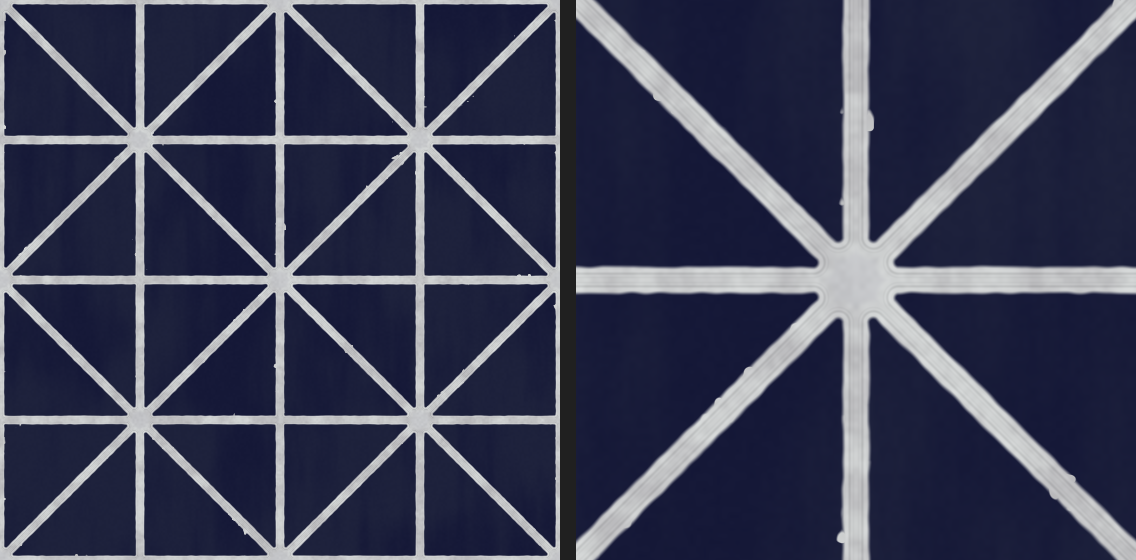
Left: the whole. Right: its middle third, enlarged.
Give the GLSL for this pattern, as a three.js fragment shader.

```glsl
varying vec2 vUv;

const float CELLS = 4.0;
// Lengths below are fractions of one square cell.
const float HALF_LINE = 0.031;
const float CORNER = 0.011;
const float SOFT = 0.006;

const vec3 NAVY_DEEP = vec3(0.083, 0.095, 0.217);
const vec3 NAVY_WORN = vec3(0.116, 0.132, 0.235);
const vec3 GROUT_DARK = vec3(0.73, 0.73, 0.74);
const vec3 GROUT_LIGHT = vec3(0.82, 0.83, 0.83);
const vec3 GROUT_HUB = vec3(0.76, 0.765, 0.78);

float hash(vec2 p) {
  vec3 q = fract(vec3(p.xyx) * 0.1031);
  q += dot(q, q.yzx + 33.33);
  return fract((q.x + q.y) * q.z);
}

// Value noise that wraps after one canvas; freq must be whole.
float noise(vec2 uv, vec2 freq, float seed) {
  vec2 p = uv * freq;
  vec2 i = floor(p);
  vec2 f = fract(p);
  f = f * f * (3.0 - 2.0 * f);
  vec2 a = mod(i, freq) + seed;
  vec2 b = mod(i + 1.0, freq) + seed;
  return mix(mix(hash(a), hash(vec2(b.x, a.y)), f.x),
             mix(hash(vec2(a.x, b.y)), hash(b), f.x), f.y);
}

float fbm(vec2 uv, vec2 freq, float seed) {
  float sum = 0.0;
  float weight = 0.5;
  for (int k = 0; k < 4; k++) {
    sum += weight * noise(uv, freq, seed + float(k) * 17.0);
    freq *= 2.0;
    weight *= 0.5;
  }
  return sum / 0.9375;
}

float segmentDistance(vec2 p, vec2 a, vec2 b) {
  vec2 ab = b - a;
  return length(p - a - ab * clamp(dot(p - a, ab) / dot(ab, ab), 0.0, 1.0));
}

// Signed distance to the rounded tile below the diagonal of a unit cell.
float tileDistance(vec2 p, float halfLine, float radius) {
  float inset = halfLine + radius;
  float slant = inset * sqrt(2.0);
  vec2 a = vec2(inset + slant, inset);
  vec2 b = vec2(1.0 - inset, inset);
  vec2 c = vec2(1.0 - inset, 1.0 - inset - slant);
  float d = min(segmentDistance(p, a, b),
                min(segmentDistance(p, b, c), segmentDistance(p, c, a)));
  float outside = max(max(inset - p.y, p.x - 1.0 + inset), slant - p.x + p.y);
  return (outside > 0.0 ? d : -d) - radius;
}

float ridge(float d, float center, float width) {
  return 1.0 - smoothstep(0.0, width, abs(d - center));
}

vec3 tileColor(vec2 uv, float tone) {
  float clouds = fbm(uv, vec2(7.0, 5.0), 3.0);
  float streaks = fbm(uv, vec2(40.0, 6.0), 41.0);
  float grain = noise(uv, vec2(256.0), 7.0) - 0.5;
  float wear = 0.65 * clouds + 0.35 * streaks + 0.2 * (tone - 0.5);
  vec3 color = mix(NAVY_DEEP, NAVY_WORN, smoothstep(0.3, 0.68, wear));
  return color + 0.008 * grain;
}

vec3 groutColor(vec2 uv, float d) {
  float mottle = fbm(uv, vec2(48.0), 63.0);
  float grain = noise(uv, vec2(256.0), 29.0) - 0.5;
  vec3 color = mix(GROUT_DARK, GROUT_LIGHT, smoothstep(0.15, 0.8, mottle));
  color = mix(color, GROUT_HUB, 0.7 * smoothstep(0.033, 0.05, d));
  // Fine grooves that follow the outline of each tile.
  color += 0.025 * ridge(d, 0.009, 0.006);
  color -= 0.055 * ridge(d, 0.016, 0.005);
  color -= 0.02 * ridge(d, 0.025, 0.004);
  return color + 0.035 * grain;
}

void main() {
  vec2 grid = vUv * CELLS;
  vec2 cell = mod(floor(grid), CELLS);
  vec2 p = fract(grid);

  // Alternate the diagonals, then fold both triangles onto one.
  if (mod(cell.x + cell.y, 2.0) > 0.5) p.x = 1.0 - p.x;
  float side = step(p.x, p.y);
  p = side > 0.5 ? p.yx : p;
  float tone = hash(cell + side * 11.0 + 5.0);

  // Slightly uneven edges with a few chips.
  float d = tileDistance(p, HALF_LINE, CORNER);
  float rough = 0.004 * (noise(vUv, vec2(120.0), 13.0) - 0.5);
  float chip = smoothstep(0.8, 1.0, noise(vUv, vec2(110.0), 19.0))
             * smoothstep(0.6, 0.8, noise(vUv, vec2(24.0), 23.0));
  float edge = d + rough + 0.02 * chip;

  vec3 color = mix(tileColor(vUv, tone), groutColor(vUv, d),
                   smoothstep(-SOFT, SOFT, edge));
  gl_FragColor = vec4(color, 1.0);
}
```
